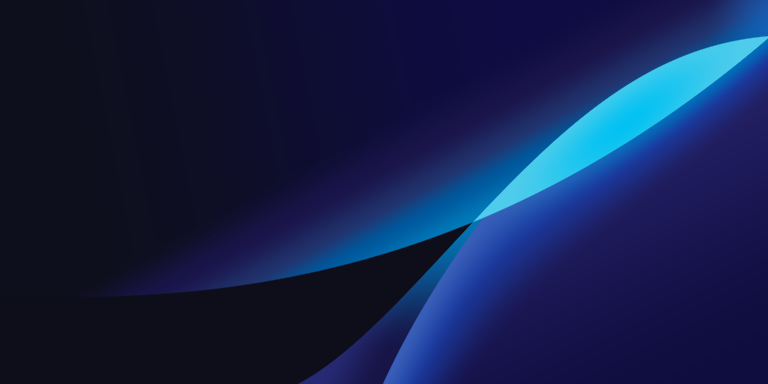
This background is drawn by a WebGL 1 fragment shader. Its source:

```glsl
precision highp float;
// Crossing ribbons of blue light on a near-black field.
// Two polynomial curves split the canvas into field, lens, shadow and lobe;
// each region is shaded by ramps of distance to its lit edges.

uniform vec2 u_resolution;

// Long sweeping curve rising from left to right
float sweepCurve(float x) {
  float d = x - 0.2;
  return 0.227 + d * d * (0.149 + 0.0326 * d);
}

// S-shaped curve that crosses the sweep and closes the lens
float crossCurve(float x) {
  float d = max(x - 1.232, -0.5);
  return 0.422 + d * (1.066 + d * (-0.17 + d * (-0.853 + 0.436 * d)));
}

// Left edge of the lobe, as x for a given height
float lobeEdge(float y) {
  return 0.997 + y * (0.46 + 0.33 * y);
}

// Antialiased coverage of the positive side of a distance
float cover(float d) {
  return clamp(d * u_resolution.y / 1.4 + 0.5, 0.0, 1.0);
}

// Dark field with a slanted band of light
vec3 fieldColor(vec2 p) {
  float band = p.y - 0.55 * p.x;
  vec3 c = mix(vec3(0.055, 0.058, 0.11), vec3(0.055, 0.047, 0.26),
               smoothstep(0.2, 1.6, p.x + 0.2 * p.y));
  c = mix(c, vec3(0.1, 0.08, 0.29), smoothstep(0.14, 0.0, band));
  c = mix(c, vec3(0.13, 0.21, 0.44), smoothstep(0.02, -0.12, band));
  c = mix(c, vec3(0.0, 0.34, 0.61), smoothstep(-0.09, -0.17, band));
  c = mix(c, vec3(0.0, 0.48, 0.73), smoothstep(-0.15, -0.26, band));
  float corner = length((p - vec2(2.03, 0.95)) * vec2(1.0, 0.8));
  return mix(c, vec3(0.1, 0.38, 0.74), 0.8 * smoothstep(0.2, 0.0, corner));
}

// Bright lens, most saturated along its middle
vec3 lensColor(vec2 p) {
  vec2 q = p - vec2(1.63, 0.675);
  vec2 along = vec2(0.8, 0.6);
  float r = length(vec2(dot(q, along) / 0.38, dot(q, vec2(-0.6, 0.8)) / 0.11));
  return mix(vec3(0.01, 0.76, 0.95), vec3(0.31, 0.8, 0.92), smoothstep(0.0, 1.05, r));
}

// Thin wedge between the shadow and the lobe
vec3 wedgeColor(vec2 p, float fromEdge) {
  vec3 c = mix(vec3(0.09, 0.08, 0.28), vec3(0.15, 0.16, 0.45),
               smoothstep(0.02, 0.17, fromEdge));
  return mix(c, vec3(0.01, 0.45, 0.7), smoothstep(0.08, 0.42, p.y));
}

// Violet lobe with a glow following both of its edges
vec3 lobeColor(vec2 p, float fromEdge, float fromSweep) {
  float a = max(fromEdge * 0.88, 0.0);
  float b = max(fromSweep * 1.4, 0.0);
  float glow = a * b / (a + b + 0.001);
  vec3 body = mix(vec3(0.15, 0.14, 0.42), vec3(0.06, 0.05, 0.25),
                  smoothstep(-0.1, 0.8, 0.5 * p.x - p.y - 0.1));
  vec3 rim = mix(vec3(0.22, 0.37, 0.72), vec3(0.0, 0.43, 0.73),
                 smoothstep(1.2, 1.8, p.x));
  vec3 c = mix(vec3(0.1, 0.23, 0.63), body, smoothstep(0.04, 0.15, glow));
  return mix(rim, c, smoothstep(0.0, 0.075, glow));
}

void main() {
  vec2 p = gl_FragCoord.xy / u_resolution * vec2(2.0, 1.0);
  float overSweep = p.y - sweepCurve(p.x);
  float underCross = crossCurve(p.x) - p.y;
  float inLobe = p.x - lobeEdge(p.y);

  // Compose the four regions made by the two curves
  vec3 upper = mix(fieldColor(p), lensColor(p), cover(underCross));
  vec3 lit = mix(wedgeColor(p, -inLobe), lobeColor(p, inLobe, -overSweep), cover(inLobe));
  vec3 lower = mix(vec3(0.055, 0.055, 0.1), lit, cover(underCross));
  gl_FragColor = vec4(mix(lower, upper, cover(overSweep)), 1.0);
}
```
